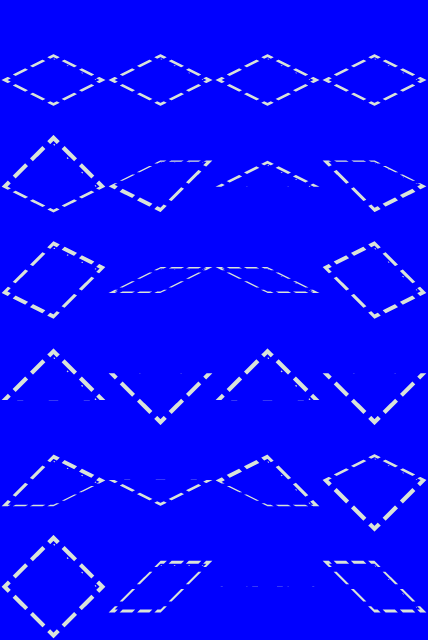
Reproduce this pattern procedurally as a Shadertoy shader.

```glsl
// Sheet of dashed isometric ground tiles, each with its own raised corners.

const vec2 GRID = vec2(4.0, 6.0);            // tiles across and down
const vec3 BACKGROUND = vec3(0.0, 0.0, 1.0);
const vec3 LINE_COLOR = vec3(0.85, 0.89, 0.85);
const float LINE_INNER = 0.86;               // border band, 1 = tile edge
const float LINE_OUTER = 0.97;
const float DASHES = 3.0;                    // dash periods per tile side
const float DASH_HALF = 0.36;                // half dash length, in periods
const float STEP_HEIGHT = 0.25;              // rise of one level, in cells
const float MIN_RISE = 0.004;                // keeps edge-on halves as hairlines
const float SPECK_SLOTS = 24.0;
const float SPECK_CHANCE = 0.35;
const vec2 SPECK_BAND = vec2(0.785, 0.815);
const int SAMPLES = 4;                       // antialiasing samples per axis

// Corner levels, two bits each: left, top, right, bottom; rows run downward.
const int SLOPES[24] = int[24](
     0,   0,   0,  0,
     4,  16,  64,  1,
    20,  80,  65,  5,
    68,  17,  68, 17,
    84,  81,  69, 21,
    25, 100, 145, 70);

float hash(vec2 p) {
    return fract(sin(dot(p, vec2(127.1, 311.7))) * 43758.5453);
}

// Heights of the left, top, right and bottom corners within the cell.
vec4 cornerHeights(int slope) {
    vec4 level = vec4(ivec4(slope, slope >> 2, slope >> 4, slope >> 6) & 3);
    return vec4(0.25, 0.5, 0.25, 0.0) + STEP_HEIGHT * level;
}

// Unfold the two triangles on either side of the left-right diagonal.
vec2 tileCoords(vec2 local, vec4 h) {
    float diagonal = mix(h.x, h.z, local.x);
    float center = 0.5 * (h.x + h.z);
    float offset = local.y - diagonal;
    float rise = offset > 0.0 ? h.y - center : center - h.w;
    return vec2(2.0 * local.x - 1.0, offset / max(rise, MIN_RISE));
}

// Dashed border of the flat tile, with stray specks inside its upper sides.
float tileMask(vec2 t) {
    vec2 side = abs(vec2(t.x + t.y, t.x - t.y));
    float across = max(side.x, side.y);
    float along = min(side.x, side.y);

    float phase = 0.5 * DASHES * (along / LINE_OUTER - 1.0);
    bool dash = abs(phase - round(phase)) < DASH_HALF;
    bool border = across > LINE_INNER && across < LINE_OUTER;

    float slot = along * 0.5 * SPECK_SLOTS;
    bool speck = t.y > 0.0 && across > SPECK_BAND.x && across < SPECK_BAND.y
        && fract(slot) < 0.5
        && hash(vec2(floor(slot), sign(t.x))) < SPECK_CHANCE;

    return dash && (border || speck) ? 1.0 : 0.0;
}

float sheetMask(vec2 uv) {
    vec2 p = uv * GRID;
    ivec2 cell = ivec2(clamp(floor(p), vec2(0.0), GRID - 1.0));
    int row = int(GRID.y) - 1 - cell.y;
    int slope = SLOPES[row * int(GRID.x) + cell.x];
    return tileMask(tileCoords(fract(p), cornerHeights(slope)));
}

void mainImage(out vec4 fragColor, in vec2 fragCoord) {
    float coverage = 0.0;
    for (int j = 0; j < SAMPLES; j++) {
        for (int i = 0; i < SAMPLES; i++) {
            vec2 jitter = (vec2(i, j) + 0.5) / float(SAMPLES) - 0.5;
            coverage += sheetMask((fragCoord + jitter) / iResolution.xy);
        }
    }
    coverage /= float(SAMPLES * SAMPLES);
    fragColor = vec4(mix(BACKGROUND, LINE_COLOR, coverage), 1.0);
}
```
